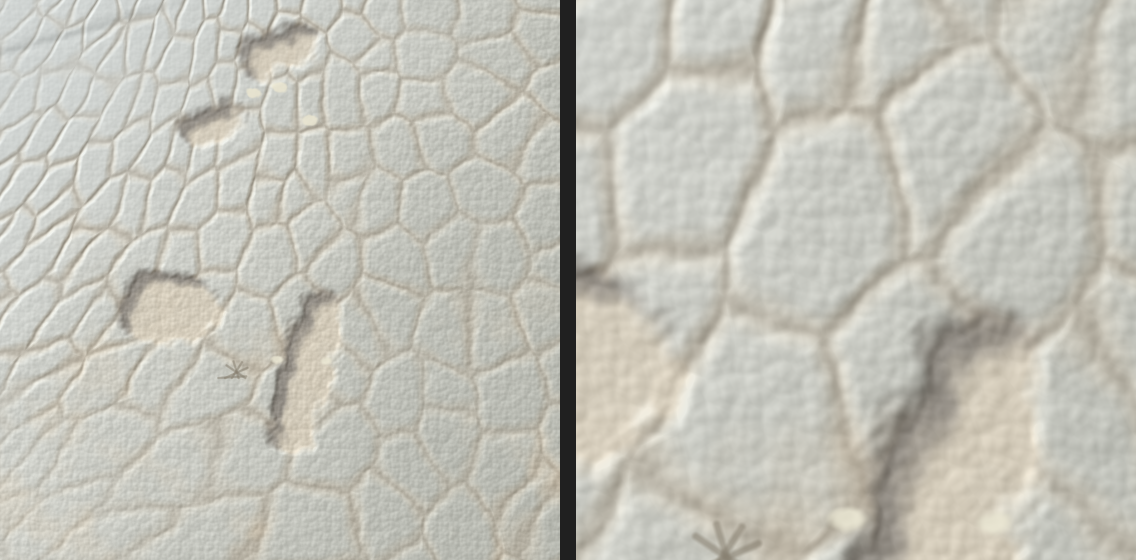
Left, the full canvas; right, a detail of the centre.
Give the GLSL for this texture, as a WebGL 1 fragment shader.

```glsl
precision highp float;
uniform vec2 u_resolution;

#define LIGHT_DIR vec2(-0.70, 0.71)
#define RELIEF 0.23
#define RELIEF_STEP 0.004
#define CRACK_WIDTH 0.30
#define CRACK_DARK 0.10
#define GRAIN 0.50
#define HOLLOW_SHADOW 0.24
#define SLAB_PALE vec3(0.825, 0.830, 0.805)
#define SLAB_GREY vec3(0.715, 0.722, 0.690)
#define SAND vec3(0.835, 0.795, 0.720)
#define PEBBLE vec3(0.900, 0.885, 0.810)
#define TWIG vec3(0.520, 0.490, 0.430)

vec2 hash2(vec2 c) {
  return fract(sin(vec2(dot(c, vec2(127.1, 311.7)), dot(c, vec2(269.5, 183.3)))) * 43758.5);
}

// Distances to the nearest and second nearest cell points
vec2 cellular(vec2 p) {
  vec2 cell = floor(p), local = fract(p), nearest = vec2(8.0);
  for (int y = -1; y <= 1; y++) {
    for (int x = -1; x <= 1; x++) {
      vec2 g = vec2(float(x), float(y));
      float d = length(g + 0.1 + 0.8 * hash2(cell + g) - local);
      nearest = d < nearest.x ? vec2(d, nearest.x) : vec2(nearest.x, min(nearest.y, d));
    }
  }
  return nearest;
}

// Layered sines, roughly -1 to 1
float waves(vec2 p) {
  float sum = 0.0, amp = 0.5;
  for (int i = 0; i < 4; i++) {
    sum += amp * sin(p.x + 1.7 * sin(p.y)) * cos(p.y + 0.6 * p.x);
    p = mat2(1.5, 1.1, -1.1, 1.5) * p + 2.3;
    amp *= 0.6;
  }
  return sum;
}

float segmentDistance(vec2 p, vec2 a, vec2 b) {
  vec2 ab = b - a;
  return length(p - a - ab * clamp(dot(p - a, ab) / dot(ab, ab), 0.0, 1.0));
}

// Worn hollows where the slabs are missing, 0 to 1
float hollows(vec2 p) {
  p += 0.020 * vec2(waves(p * 28.0), waves(p * 26.0 + 9.0));
  float d = segmentDistance(p, vec2(0.35, 0.77), vec2(0.40, 0.79)) - 0.030;
  d = min(d, segmentDistance(p, vec2(0.46, 0.90), vec2(0.53, 0.93)) - 0.034);
  d = min(d, segmentDistance(p, vec2(0.27, 0.46), vec2(0.33, 0.45)) - 0.055);
  d = min(d, segmentDistance(p, vec2(0.57, 0.44), vec2(0.52, 0.24)) - 0.042);
  return 1.0 - smoothstep(-0.010, 0.014, d);
}

// Leaning, stretched slabs: narrow on the left, broad and upright on the right
float slabEdge(vec2 p) {
  float lean = mix(0.72, -0.04, smoothstep(0.0, 0.75, p.x));
  vec2 q = vec2(p.x - lean * (p.y - 0.5), p.y);
  q += 0.010 * vec2(waves(p * 19.0), waves(p * 17.0 + 4.0));
  vec2 f = cellular(vec2(q.x * (16.0 - 3.5 * q.x), q.y * (7.0 + 2.5 * q.y)) + 20.0);
  return f.y - f.x;
}

// How clearly the slabs stand out; they fade into dust in the corners
float slabClarity(vec2 p) {
  float dusty = smoothstep(0.45, 0.0, p.x) * smoothstep(0.18, 0.32, abs(p.y - 0.55));
  return (0.78 + 0.3 * waves(p * 9.0 + 2.0)) * (1.0 - 0.6 * dusty);
}

float groove(vec2 p) {
  float d = p.y - 0.90 - 0.30 * p.x + 0.006 * waves(p * 24.0);
  return exp(-d * d * 9000.0) * smoothstep(0.40, 0.15, p.x);
}

float height(vec2 p) {
  float broken = hollows(p);
  float slab = smoothstep(0.0, CRACK_WIDTH, slabEdge(p)) * slabClarity(p);
  float smoothArea = smoothstep(0.1, 0.8, p.y - 0.8 * p.x);
  float grain = 0.5 * waves(p * 48.0) - cellular(p * 56.0).x - 0.55 * cellular(p * 115.0).x;
  return slab * (1.0 - 0.85 * broken) - broken - 0.5 * groove(p)
    + GRAIN * grain * (1.0 - 0.6 * smoothArea);
}

void main() {
  vec2 p = gl_FragCoord.xy / u_resolution;
  float broken = hollows(p), edge = slabEdge(p), clarity = slabClarity(p);
  float crack = (1.0 - smoothstep(0.02, 0.32, edge)) * clarity;
  float crackLine = (1.0 - smoothstep(0.0, 0.13, edge)) * clarity * (1.0 - broken);

  // Slab tone and drifted sand
  float pale = smoothstep(-0.35, 0.9, p.y * 0.45 - p.x * 0.85 + 0.5 + 0.14 * waves(p * 7.0));
  vec3 color = mix(SLAB_GREY, SLAB_PALE, pale);
  color += vec3(-0.012, 0.0, 0.018) * smoothstep(0.0, 0.9, p.y - p.x);
  float drift = smoothstep(0.1, 0.7, waves(p * 11.0 + 5.0)) * smoothstep(0.75, 0.2, p.y);
  color = mix(color, SAND, clamp(0.8 * broken + 0.55 * crack + 0.35 * drift, 0.0, 0.85));

  // Slanting light and the shade under the rims
  float slope = height(p) - height(p + LIGHT_DIR * RELIEF_STEP);
  float shade = broken * (1.0 - hollows(p + LIGHT_DIR * 0.028));
  color += RELIEF * clamp(slope, -0.9, 0.6);
  color -= CRACK_DARK * crackLine * vec3(0.95, 1.0, 1.0);
  color -= HOLLOW_SHADOW * shade * vec3(1.05, 1.0, 0.85) + 0.05 * groove(p);

  // Scattered pale pebbles
  for (int i = 0; i < 5; i++) {
    vec2 h = hash2(vec2(float(i), 7.0));
    vec2 q = p - mix(vec2(0.35, 0.3), vec2(0.95, 0.9), h);
    float r = length(q * vec2(0.8, 1.1)) + 0.004 * waves(p * 60.0);
    float size = 0.007 + 0.013 * h.x * h.y;
    color = mix(color, PEBBLE + 0.2 * slope * RELIEF, 1.0 - smoothstep(size - 0.003, size + 0.003, r));
  }

  // A small tuft of dry twigs
  for (int i = 0; i < 5; i++) {
    float a = 0.1 + 0.55 * float(i);
    vec2 root = vec2(0.39 + 0.012 * float(i), 0.325);
    float d = segmentDistance(p, root, root + 0.05 * vec2(cos(a), 0.6 * sin(a)));
    color = mix(color, TWIG, 0.55 * (1.0 - smoothstep(0.0005, 0.0035, d)));
  }
  gl_FragColor = vec4(clamp(color, 0.0, 1.0), 1.0);
}
```
